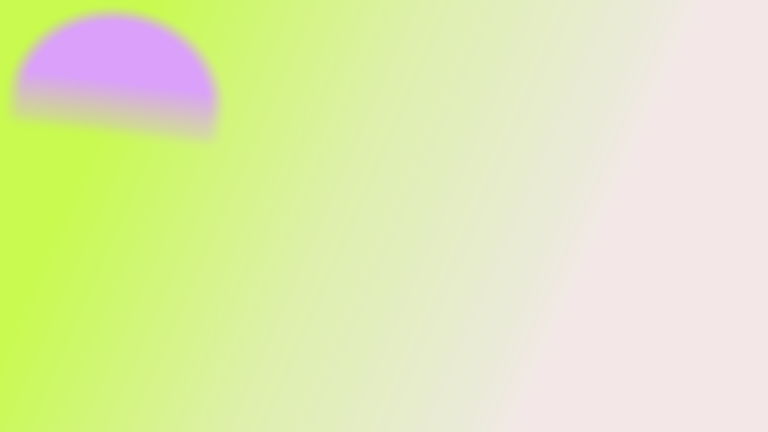
This background is drawn by a Shadertoy shader. Its source:

```glsl
// A soft diagonal gradient from lime to pale blush, with a blurred violet dome.
// The gradient blends four stops along a slanted axis; the dome is a tilted
// half ellipse whose opacity fades toward its base. Lengths are canvas heights.

const vec3 LIME  = vec3(0.784, 0.982, 0.310);
const vec3 PEAR  = vec3(0.871, 0.941, 0.675);
const vec3 IVORY = vec3(0.922, 0.918, 0.858);
const vec3 BLUSH = vec3(0.953, 0.910, 0.906);
const vec3 VIOLET = vec3(0.855, 0.627, 0.982);

const float SLANT = 0.44;            // sideways drift of the colour bands
const float GRADIENT_START = 0.347;  // measured along the top edge
const float GRADIENT_END = 1.632;
const float PEAR_STOP = 0.5;
const float IVORY_STOP = 0.92;

const vec2 DOME_CENTER = vec2(0.266, 0.757);
const vec2 DOME_RADII = vec2(0.237, 0.211);
const float DOME_TILT = 0.12;        // clockwise, in radians
const float DOME_BASE = -0.065;      // base height relative to the center
const float DOME_BLUR = 0.024;
const float FADE_LOW = -0.075;
const float FADE_HIGH = 0.055;
const float BASE_OPACITY = 0.15;

float ramp(float low, float high, float x) {
    return clamp((x - low) / (high - low), 0.0, 1.0);
}

vec3 background(vec2 p) {
    float along = p.x + SLANT * (1.0 - p.y);
    float t = ramp(GRADIENT_START, GRADIENT_END, along);
    vec3 color = mix(LIME, PEAR, ramp(0.0, PEAR_STOP, t));
    color = mix(color, IVORY, ramp(PEAR_STOP, IVORY_STOP, t));
    return mix(color, BLUSH, ramp(IVORY_STOP, 1.0, t));
}

float domeOpacity(vec2 p) {
    // Rotate into the frame of the dome
    vec2 d = p - DOME_CENTER;
    float c = cos(DOME_TILT), s = sin(DOME_TILT);
    vec2 q = vec2(c * d.x - s * d.y, s * d.x + c * d.y);

    // Elliptical top with straight sides below the center
    vec2 unit = vec2(q.x, max(q.y, 0.0)) / DOME_RADII;
    float edge = (length(unit) - 1.0) * DOME_RADII.y;
    float body = 1.0 - smoothstep(-DOME_BLUR, DOME_BLUR, edge);
    float base = smoothstep(-DOME_BLUR, DOME_BLUR, q.y - DOME_BASE);

    // Opacity falls off toward the base
    float fade = mix(BASE_OPACITY, 1.0, ramp(FADE_LOW, FADE_HIGH, q.y));
    return body * base * fade;
}

void mainImage(out vec4 fragColor, in vec2 fragCoord) {
    vec2 p = fragCoord / iResolution.y;
    vec3 color = mix(background(p), VIOLET, domeOpacity(p));
    fragColor = vec4(color, 1.0);
}
```
